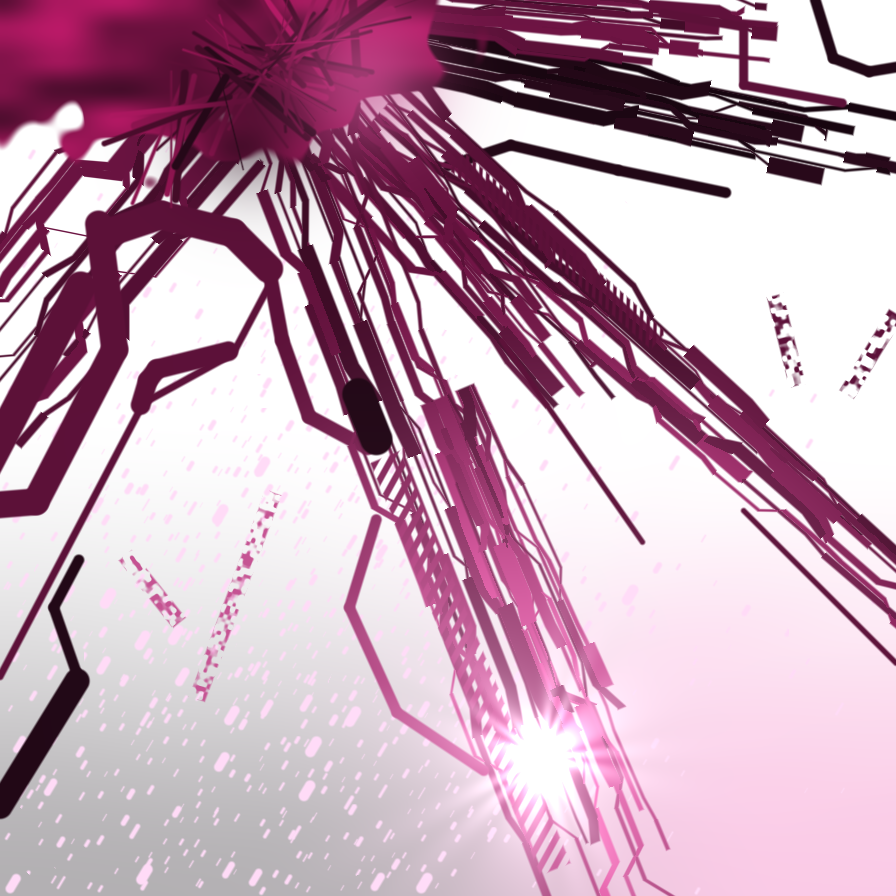
Reproduce this background procedurally as a three.js fragment shader.

```glsl
// Crimson circuit arms bursting from a dark core over a pale sky with a pink flare.
varying vec2 vUv;
const vec3 INK = vec3(.13, .03, .085);
const vec3 WINE = vec3(.36, .065, .22);
const vec3 MAGENTA = vec3(.74, .1, .41);
const vec3 ROSE = vec3(.77, .32, .57);
const vec3 BLUSH = vec3(.98, .79, .9);
const vec3 GREY = vec3(.7, .69, .7);
const vec3 SPARK = vec3(1, .86, .97);
const vec2 FLARE = vec2(.605, .155);
const vec2 CORE = vec2(.29, .92);
const float EDGE = .0016;
const float STRANDS = 12.;
const float SHARDS = 64.;
vec2 p;
vec3 col;

float hash(vec2 v) { return fract(sin(dot(v, vec2(127.1, 311.7))) * 43758.5); }
float noise(vec2 v) {
  vec2 i = floor(v), f = fract(v), x = vec2(1, 0);
  f *= f * (3. - 2. * f);
  return mix(mix(hash(i), hash(i + x), f.x), mix(hash(i + x.yx), hash(i + 1.), f.x), f.y);
}
float blob(vec2 c, float k) { return exp(-k * dot(p - c, p - c)); }
void paint(float d, vec3 ink) { col = mix(ink, col, smoothstep(-EDGE, EDGE, d)); }
float seg(vec2 v, vec2 a, vec2 b) {
  vec2 q = v - a, e = b - a;
  return length(q - e * clamp(dot(q, e) / dot(e, e), 0., 1.));
}
void line(vec4 l, float w, vec3 ink) { paint(seg(p, l.xy, l.zw) - w, ink); }
// Bent trace through four points
void trace(vec4 a, vec4 b, float w, vec3 ink) {
  line(a, w, ink);
  line(vec4(a.zw, b.xy), w, ink);
  line(b, w, ink);
}
// x runs along the line, y across it, z is its length
vec3 along(vec4 l) {
  vec2 e = normalize(l.zw - l.xy), q = p - l.xy;
  return vec3(dot(q, e), e.x * q.y - e.y * q.x, length(l.zw - l.xy));
}
float strip(vec3 q, float w) { return max(abs(q.y) - w, max(-q.x, q.x - q.z)); }

// Parallel strands that step sideways and change width
void bundle(vec4 l, float w0, float w1, float seed, vec3 ink) {
  vec3 q = along(l);
  float d = 1., tone = 0., spread = mix(w0, w1, clamp(q.x / q.z, 0., 1.));
  for (float i = 0.; i < STRANDS; i++) {
    float id = i + seed * 17., r = hash(vec2(id, seed));
    float n = q.x * mix(5., 12., r) + 9. * r, k = floor(n);
    float bend = clamp(fract(n) * 4. - 3., 0., 1.);
    float shift = mix(hash(vec2(k, id)), hash(vec2(k + 1., id)), bend) - .5;
    float lane = (i + .5) / STRANDS * 2. - 1. + shift * .6;
    float w = mix(.0015, .0095, pow(hash(vec2(id, k + 4.)), 2.));
    float e = strip(q - vec3(0, lane * spread, q.z * mix(.35, -.1, hash(vec2(r, id)))), w);
    if (e < d) { d = e; tone = r; }
  }
  paint(d, ink * mix(.65, 1.25, tone));
}
// Slanted bars filling a strip
void hatch(vec4 l, float w, float pitch, vec3 ink) {
  vec3 q = along(l);
  float bar = abs(fract((q.x + q.y * .8) / pitch) - .5) - .25;
  paint(max(bar * pitch, strip(q, w)), ink);
}
// Small abstract ticks in a strip
void ticks(vec4 l, vec3 ink) {
  vec3 q = along(l);
  paint(max(strip(q, .009), (.58 - noise(q.xy * 200. + l.xy * 90.)) * .008), ink);
}
void sky() {
  vec3 low = mix(GREY, BLUSH, smoothstep(.3, .9, p.x + .25 * p.y));
  col = mix(low, vec3(1), smoothstep(0., .56, p.y + .08 * noise(p * 4.)));
  float streak = noise(vec2(p.x * 2., (p.y - p.x * .3) * 14.));
  col = mix(col, BLUSH, streak * .6 * smoothstep(.5, .9, p.x) * smoothstep(.5, .15, p.y));
  // Drifting flecks
  for (float i = 0.; i < 3.; i++) {
    float scale = 22. + 17. * i;
    vec2 c = floor(p * scale), o = vec2(hash(c + 3.), hash(c + 8.)) * .5 + .25;
    float d = seg(fract(p * scale), o - .1, o + vec2(.05, .15)) - .13 * hash(c + 5.);
    paint(d / scale + step(.65 * blob(vec2(.3, .27), 9.), hash(c + i)), SPARK);
  }
}
// Ragged mass with radiating shards
void core() {
  float mass = length((p - vec2(.2, 1.03)) / vec2(.33, .2)) - .8 - .4 * noise(p * 24.);
  paint(mass * .06, mix(WINE * .7, MAGENTA, noise(p * vec2(15, 30))));
  for (float i = 0.; i < SHARDS; i++) {
    float r = hash(vec2(i, 2)), a = 6.283 * hash(vec2(i, 5));
    vec2 dir = vec2(cos(a), sin(a)), from = CORE + dir.yx * vec2(.16, .05) * (r - .3);
    float d = seg(p, from, from + dir * mix(.05, .16, r));
    paint(d - .005 * hash(vec2(i, 9)), mix(INK, MAGENTA, hash(vec2(i, 7))));
  }
  col = mix(col, INK, .6 * blob(vec2(.28, .87), 160.));
  col = mix(col, ROSE, .65 * blob(vec2(.41, .91), 160.));
}
void main() {
  p = vUv;
  float glow = length(p - FLARE), a = atan(p.y - FLARE.y, p.x - FLARE.x);
  vec3 ink = mix(ROSE, WINE, smoothstep(.08, .58, glow));
  sky();
  ticks(vec4(.14, .38, .2, .305), ROSE);
  ticks(vec4(.305, .45, .22, .22), ROSE);
  ticks(vec4(.865, .67, .89, .57), WINE);
  ticks(vec4(1, .65, .945, .56), WINE);
  // Left arm and hanging traces
  bundle(vec4(.22, .88, -.06, .54), .09, .08, 1., WINE);
  trace(vec4(.11, .75, .128, .61), vec4(.04, .44, -.02, .435), .015, WINE);
  line(vec4(.09, .68, -.02, .47), .017, WINE);
  trace(vec4(.12, .74, .18, .76), vec4(.26, .74, .3, .7), .016, WINE);
  trace(vec4(.3, .7, .315, .62), vec4(.345, .535, .41, .5), .008, ink);
  trace(vec4(.305, .69, .26, .605), vec4(.16, .55, 0, .245), .004, WINE);
  trace(vec4(.255, .608, .175, .588), vec4(.165, .575, .157, .548), .011, WINE);
  trace(vec4(.088, .375, .06, .322), vec4(.085, .25, .08, .23), .006, INK);
  line(vec4(.086, .24, 0, .1), .014, INK);
  // Right arms
  bundle(vec4(.44, .945, 1.06, .815), .03, .035, 2., INK);
  bundle(vec4(.4, 1, .84, .96), .03, .04, 3., WINE);
  trace(vec4(.5, .815, .57, .838), vec4(.69, .81, .81, .785), .006, INK);
  trace(vec4(.74, .985, .83, .97), vec4(.83, .905, .94, .885), .005, WINE);
  trace(vec4(.91, 1, .93, .935), vec4(.97, .92, 1, .925), .006, INK);
  bundle(vec4(.42, .87, 1.06, .3), .05, .033, 4., ink);
  line(vec4(.83, .43, 1, .26), .003, WINE);
  // Lower arms
  bundle(vec4(.38, .88, .64, .56), .06, .035, 5., ink);
  bundle(vec4(.33, .86, .69, -.06), .06, .065, 6., ink);
  bundle(vec4(.5, .56, .7, .08), .03, .045, 7., ink);
  line(vec4(.56, .62, .717, .395), .003, WINE);
  trace(vec4(.42, .42, .39, .322), vec4(.443, .205, .54, .14), .006, ink);
  hatch(vec4(.43, .49, .62, .03), .018, .018, ink);
  hatch(vec4(.51, .82, .735, .62), .013, .01, WINE);
  line(vec4(.4, .56, .42, .51), .018, INK);
  core();
  // Flare
  float rays = .75 + .25 * sin(a * 13. + 2. * sin(a * 5.));
  col = mix(col, SPARK, .7 * rays * exp(-glow * 9.));
  col += rays * exp(-glow * 28.) + exp(-glow * glow * 1400.);
  gl_FragColor = vec4(min(col, 1.), 1);
}
```
